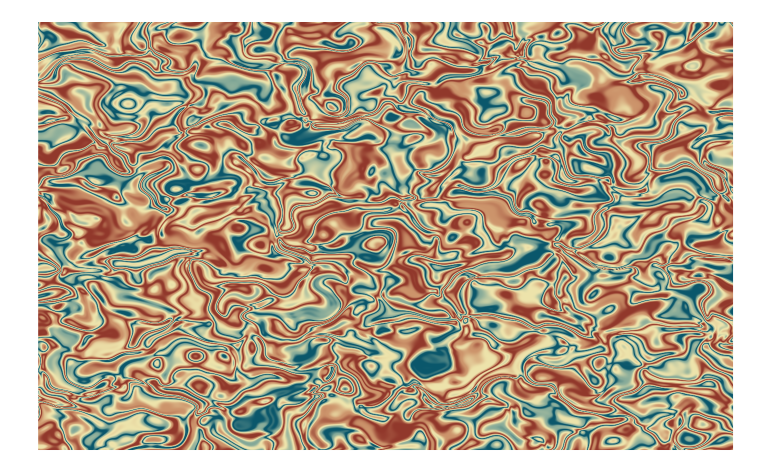
This texture is drawn by a WebGL 2 fragment shader. Its source:

```glsl
#version 300 es
precision highp float;

uniform vec2 u_resolution;
out vec4 fragColor;

#define PANEL_MIN vec2(0.0497, 0.0506)
#define PANEL_MAX vec2(0.9545, 0.9536)
#define SCALE vec2(18.5, 30.0)
#define WARP 0.53
#define BANDS 3.1
#define WAVES 9
#define OCTAVE_STEP 1.22
#define GOLDEN_ANGLE 2.39996
#define SAMPLES 2

const float PI = 3.14159265;

// Sum of sine waves in scattered directions, finer waves being weaker
float layeredSines(vec2 p, float seed) {
    float sum = 0.0;
    float freq = 1.0;
    for (int i = 0; i < WAVES; i++) {
        float angle = float(i) * GOLDEN_ANGLE + seed;
        vec2 dir = vec2(cos(angle), sin(angle));
        sum += sin(dot(p, dir) * freq + seed * (float(i) + 1.7)) / freq;
        freq *= OCTAVE_STEP;
    }
    return sum;
}

vec2 warp(vec2 p, float seed) {
    return p + WARP * vec2(layeredSines(p, seed), layeredSines(p, seed + 4.3));
}

// Diverging ramp: brick red, tan, cream, sage, deep teal
vec3 ramp(float t) {
    vec3 brick = vec3(0.57, 0.22, 0.17);
    vec3 ochre = vec3(0.80, 0.58, 0.42);
    vec3 cream = vec3(0.93, 0.89, 0.67);
    vec3 sage = vec3(0.53, 0.67, 0.60);
    vec3 teal = vec3(0.04, 0.34, 0.42);
    vec3 color = mix(brick, ochre, smoothstep(0.05, 0.34, t));
    color = mix(color, cream, smoothstep(0.34, 0.58, t));
    color = mix(color, sage, smoothstep(0.59, 0.82, t));
    return mix(color, teal, smoothstep(0.81, 0.96, t));
}

// Contour bands of a twice warped field
vec3 marbling(vec2 p) {
    vec2 q = warp(warp(p * SCALE, 1.9), 7.1);
    float phase = BANDS * layeredSines(q, 12.7);
    return ramp(acos(clamp(cos(phase), -1.0, 1.0)) / PI);
}

// Coverage of the panel, softened over one pixel
float panelMask(vec2 pixel) {
    vec2 inset = min(pixel - PANEL_MIN * u_resolution, PANEL_MAX * u_resolution - pixel);
    vec2 cover = clamp(inset + 0.5, 0.0, 1.0);
    return cover.x * cover.y;
}

void main() {
    // Average a small grid of samples to smooth the thin bands
    vec3 color = vec3(0.0);
    for (int y = 0; y < SAMPLES; y++) {
        for (int x = 0; x < SAMPLES; x++) {
            vec2 offset = (vec2(x, y) + 0.5) / float(SAMPLES) - 0.5;
            color += marbling((gl_FragCoord.xy + offset) / u_resolution.y);
        }
    }
    color /= float(SAMPLES * SAMPLES);

    // White margin around the panel
    fragColor = vec4(mix(vec3(1.0), color, panelMask(gl_FragCoord.xy)), 1.0);
}
```
